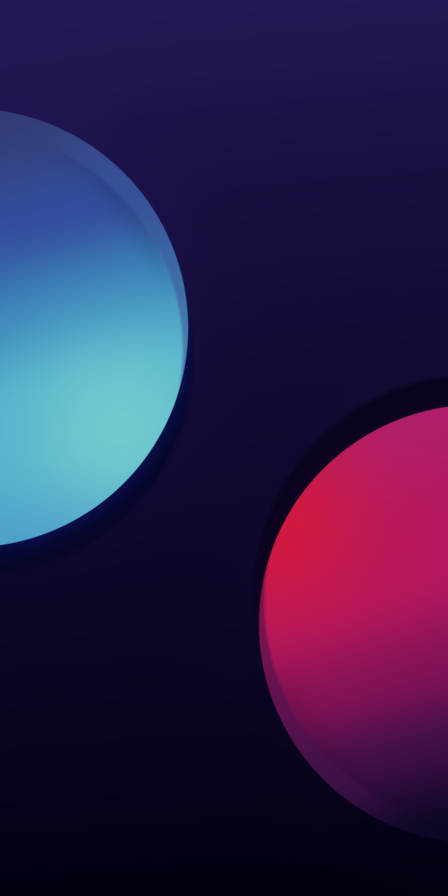
Give the GLSL for this background, as a WebGL 2 fragment shader.

```glsl
#version 300 es
precision highp float;
// Two large glossy spheres, cool and warm, cut by opposite sides of a dark indigo field.
// Each is a circle with an offset shadow circle behind it and an offset seam circle
// inside it; the second sphere mirrors those offsets. Units are canvas widths.

#define RADIUS 0.490
#define COOL_CENTER vec2(-0.070, 1.268)
#define WARM_CENTER vec2(1.068, 0.607)
#define SHADOW_SHIFT vec2(0.010, -0.064)
#define SEAM_SHIFT vec2(-0.018, -0.049)
#define SEAM_RADIUS 0.495
#define RIM_STRENGTH 0.55

uniform vec2 u_resolution;
out vec4 fragColor;

float circle(vec2 p, vec2 center, float radius) {
    return length(p - center) - radius;
}

// Antialiased coverage of a signed distance
float fill(float dist) {
    float pixel = 1.0 / u_resolution.x;
    return 1.0 - smoothstep(-pixel, pixel, dist);
}

// Soft round light, 1 at its center
float glow(vec2 p, vec2 center, float size) {
    vec2 q = (p - center) / size;
    return exp(-dot(q, q));
}

vec3 background(vec2 p) {
    float y = p.y - 0.08 * (p.x - 0.5);
    vec3 color = mix(vec3(0.008, 0.004, 0.070), vec3(0.028, 0.016, 0.125), smoothstep(0.0, 0.5, y));
    color = mix(color, vec3(0.060, 0.038, 0.185), smoothstep(0.35, 1.1, y));
    color = mix(color, vec3(0.080, 0.060, 0.240), smoothstep(1.0, 1.55, y));
    return mix(color, vec3(0.130, 0.098, 0.320), smoothstep(1.45, 2.05, y));
}

vec3 coolSurface(vec2 p) {
    float y = p.y - 0.25 * p.x;
    vec3 color = mix(vec3(0.29, 0.62, 0.79), vec3(0.32, 0.69, 0.80), smoothstep(0.76, 0.98, y));
    color = mix(color, vec3(0.23, 0.51, 0.73), smoothstep(1.08, 1.34, y));
    color = mix(color, vec3(0.20, 0.30, 0.61), smoothstep(1.28, 1.50, y));
    color = mix(color, vec3(0.20, 0.24, 0.46), smoothstep(1.48, 1.74, y));
    return mix(color, vec3(0.48, 0.82, 0.81), 0.8 * glow(p, vec2(0.27, 1.04), 0.21));
}

vec3 warmSurface(vec2 p) {
    float y = p.y - 0.28 * (p.x - 0.8);
    vec3 color = mix(vec3(0.05, 0.025, 0.15), vec3(0.26, 0.06, 0.28), smoothstep(0.09, 0.32, y));
    color = mix(color, vec3(0.50, 0.07, 0.34), smoothstep(0.28, 0.47, y));
    color = mix(color, vec3(0.70, 0.09, 0.37), smoothstep(0.43, 0.68, y));
    color = mix(color, vec3(0.68, 0.12, 0.42), smoothstep(0.75, 1.05, y));
    return mix(color, vec3(0.85, 0.10, 0.22), 0.85 * glow(p, vec2(0.60, 0.84), 0.22));
}

// Adds one sphere: halo, shadow crescent, surface, then the rim beyond its seam
vec3 addSphere(vec3 scene, vec2 p, vec2 center, float side, vec3 surface,
               vec3 halo, vec3 shadowNear, vec3 shadowFar, vec3 rim) {
    float body = circle(p, center, RADIUS);
    float shadow = circle(p, center + side * SHADOW_SHIFT, RADIUS + 0.002);
    float seam = circle(p, center + side * SEAM_SHIFT, SEAM_RADIUS);
    float outside = max(body, 0.0);

    scene += halo * exp(-outside / 0.07);
    vec3 shade = mix(shadowFar, shadowNear, exp(-outside / 0.026));
    scene = mix(scene, shade, 0.9 * (1.0 - smoothstep(-0.008, 0.008, shadow)));

    // The rim is clearest on the flank and dissolves toward the canvas border
    vec2 toward = (p - center) * side;
    float flank = smoothstep(0.12, 0.38, toward.x);
    float beyondSeam = smoothstep(-0.004, 0.006, seam);
    surface *= 1.0 - 0.10 * flank * smoothstep(-0.07, 0.0, seam) * (1.0 - beyondSeam)
                   * smoothstep(0.05, 0.2, toward.y);
    surface = mix(surface, rim, RIM_STRENGTH * flank * beyondSeam);
    return mix(scene, surface, fill(body));
}

void main() {
    vec2 p = gl_FragCoord.xy / u_resolution.x;
    vec3 color = background(p);

    color = addSphere(color, p, COOL_CENTER, 1.0, coolSurface(p),
                      vec3(0.018, 0.004, 0.030), vec3(0.025, 0.060, 0.310),
                      vec3(0.020, 0.016, 0.125), vec3(0.23, 0.33, 0.58));
    color = addSphere(color, p, WARM_CENTER, -1.0, warmSurface(p),
                      vec3(0.012, 0.000, 0.010), vec3(0.060, 0.010, 0.120),
                      vec3(0.026, 0.012, 0.110), vec3(0.25, 0.07, 0.29));

    fragColor = vec4(color, 1.0);
}
```
